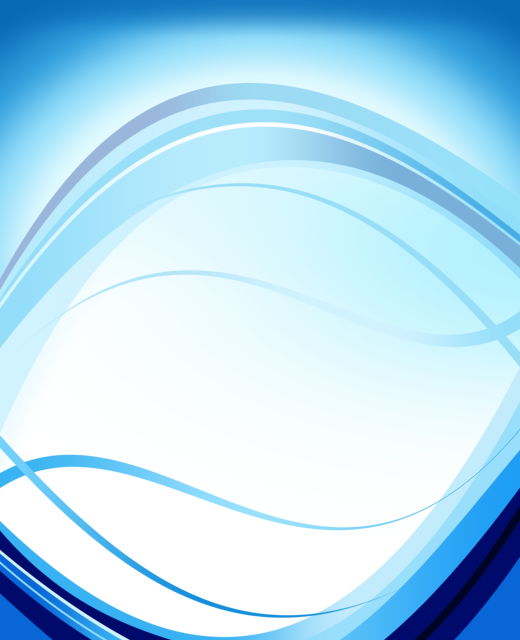
This background is drawn by a Shadertoy shader. Its source:

```glsl
const vec3 WHITE = vec3(1.0);
const vec3 PALE  = vec3(0.82, 0.95, 1.0);
const vec3 SKY   = vec3(0.58, 0.87, 0.98);
const vec3 CYAN  = vec3(0.22, 0.70, 0.95);
const vec3 AZURE = vec3(0.03, 0.40, 0.84);
const vec3 DEEP  = vec3(0.03, 0.41, 0.71);
const vec3 NAVY  = vec3(0.0, 0.04, 0.42);
const vec3 STEEL = vec3(0.59, 0.70, 0.85);

// Quartic through five heights spaced evenly over x = 0..1
float curve(float x, vec4 h, float last) {
    float s = 4.0 * x;
    float d1 = h.y - h.x;
    float d2 = h.z - 2.0 * h.y + h.x;
    float d3 = h.w - 3.0 * h.z + 3.0 * h.y - h.x;
    float d4 = last - 4.0 * h.w + 6.0 * h.z - 4.0 * h.y + h.x;
    return h.x + s * (d1 + (s - 1.0) / 2.0 * (d2 + (s - 2.0) / 3.0 * (d3 + (s - 3.0) / 4.0 * d4)));
}

// Approximate signed distance to a curve, positive beneath it
float depth(vec2 p, vec4 h, float last) {
    float y = curve(p.x, h, last);
    float slope = (curve(p.x + 0.002, h, last) - y) / 0.002;
    slope *= iResolution.y / iResolution.x;
    return (p.y - y) / sqrt(1.0 + slope * slope);
}

float cover(float d) {
    float soft = 0.8 / iResolution.y;
    return smoothstep(-soft, soft, d);
}

float beneath(vec2 p, vec4 h, float last) {
    return cover(depth(p, h, last));
}

float ribbon(vec2 p, vec4 h, float last, float width) {
    return cover(0.5 * width - abs(depth(p, h, last)));
}

// Blend of three colours along x
vec3 ramp(float x, vec3 a, vec3 b, vec3 c) {
    return mix(mix(a, b, smoothstep(0.0, 0.5, x)), c, smoothstep(0.5, 1.0, x));
}

// Oval glow darkening towards the upper corners
vec3 backdrop(vec2 p) {
    float q = length((p - vec2(0.5, 0.42)) / vec2(0.62, 0.42));
    vec3 col = mix(vec3(0.88, 0.98, 1.0), SKY, smoothstep(0.68, 0.88, q));
    col = mix(col, vec3(0.20, 0.63, 0.87), smoothstep(0.83, 1.04, q));
    col = mix(col, DEEP, smoothstep(0.98, 1.24, q));
    return mix(col, DEEP, 0.75 * smoothstep(0.065, 0.0, p.y));
}

// White centre with a cyan tint on the upper right
vec3 interior(vec2 p) {
    vec2 r = (p - vec2(1.02, 0.43)) / vec2(0.52, 0.19);
    float tint = 0.28 * exp(-dot(r, r));
    tint += 0.10 * smoothstep(0.50, 0.24, p.y);
    return WHITE - tint * vec3(1.0, 0.18, 0.02);
}

// Nested arches over the upper half
vec3 arches(vec3 col, vec2 p) {
    float x = p.x;
    vec3 outer = ramp(x, STEEL, vec3(0.60, 0.85, 0.95), vec3(0.58, 0.88, 0.98));
    outer = mix(STEEL, outer, smoothstep(0.25, 0.5, x));
    col = mix(col, outer, 0.95 * beneath(p, vec4(0.436, 0.189, 0.130, 0.186), 0.310));
    vec3 strip = ramp(x, vec3(0.72, 0.92, 0.99), PALE, vec3(0.56, 0.87, 0.98));
    col = mix(col, strip, beneath(p, vec4(0.453, 0.215, 0.156, 0.216), 0.345));
    vec3 band = ramp(x, SKY, vec3(0.62, 0.88, 0.97), vec3(0.28, 0.68, 0.90));
    col = mix(col, band, beneath(p, vec4(0.466, 0.241, 0.171, 0.228), 0.367));
    vec3 rim = ramp(x, vec3(0.85, 0.96, 1.0), WHITE, vec3(0.62, 0.89, 0.99));
    col = mix(col, rim, beneath(p, vec4(0.473, 0.260, 0.191, 0.243), 0.379));
    vec3 broad = mix(SKY, vec3(0.72, 0.92, 0.99), smoothstep(0.0, 0.4, x));
    broad = mix(broad, vec3(0.47, 0.69, 0.85), smoothstep(0.47, 0.78, x));
    col = mix(col, broad, beneath(p, vec4(0.482, 0.268, 0.198, 0.249), 0.384));
    vec3 veil = ramp(x, PALE, vec3(0.80, 0.95, 1.0), SKY);
    col = mix(col, veil, beneath(p, vec4(0.544, 0.341, 0.254, 0.281), 0.419));
    float inside = depth(p, vec4(0.677, 0.365, 0.264, 0.294), 0.436);
    vec3 centre = mix(interior(p), PALE, 0.35 * smoothstep(0.05, 0.0, inside) * smoothstep(0.3, 0.0, x));
    return mix(col, centre, cover(inside));
}

// Layered bowl along the bottom, dark towards both corners
vec3 bowl(vec3 col, vec2 p) {
    float x = p.x;
    vec3 lip = mix(CYAN, vec3(0.76, 0.92, 0.99), smoothstep(0.4, 0.68, x));
    col = mix(col, lip, beneath(p, vec4(0.814, 0.961, 0.990, 0.872), 0.573));
    vec3 fold = mix(CYAN, vec3(0.60, 0.87, 0.98), smoothstep(0.3, 0.65, x));
    col = mix(col, fold, beneath(p, vec4(0.829, 0.979, 1.018, 0.911), 0.628));
    vec3 body = ramp(x, AZURE, vec3(0.42, 0.80, 0.98), vec3(0.12, 0.62, 0.96));
    col = mix(col, body, beneath(p, vec4(0.859, 1.009, 1.055, 0.935), 0.703));
    // Right corner
    col = mix(col, NAVY, beneath(p, vec4(1.107, 1.120, 1.107, 0.992), 0.762));
    col = mix(col, NAVY * 0.35, ribbon(p, vec4(1.237, 1.211, 1.159, 1.042), 0.801, 0.012));
    col = mix(col, AZURE, beneath(p, vec4(1.302, 1.250, 1.198, 1.091), 0.870));
    // Left corner
    col = mix(col, NAVY, beneath(p, vec4(0.829, 0.977, 1.035, 1.081), 1.120));
    col = mix(col, PALE, beneath(p, vec4(0.859, 1.000, 1.081, 1.120), 1.159));
    vec3 lower = mix(AZURE, CYAN, smoothstep(0.05, 0.25, x));
    col = mix(col, lower, beneath(p, vec4(0.865, 1.007, 1.089, 1.128), 1.167));
    col = mix(col, SKY, ribbon(p, vec4(0.879, 1.022, 1.105, 1.150), 1.190, 0.003));
    col = mix(col, NAVY, beneath(p, vec4(0.892, 1.035, 1.120, 1.172), 1.211));
    return mix(col, AZURE, beneath(p, vec4(0.927, 1.094, 1.211, 1.276), 1.302));
}

// Thin tapered waves
vec3 waves(vec3 col, vec2 p) {
    float x = p.x;
    float a = ribbon(p, vec4(0.456, 0.328, 0.290, 0.368), 0.562, mix(0.002, 0.015, x * x));
    col = mix(col, vec3(0.60, 0.87, 0.97), a * smoothstep(0.18, 0.42, x));
    float b = ribbon(p, vec4(0.573, 0.439, 0.443, 0.516), 0.500, mix(0.001, 0.023, pow(x, 1.3)));
    vec3 tone = mix(vec3(0.70, 0.90, 0.97), vec3(0.82, 0.95, 1.0), smoothstep(0.3, 0.6, x));
    col = mix(col, mix(tone, SKY, smoothstep(0.75, 1.0, x)), b * smoothstep(0.0, 0.2, x));
    float c = ribbon(p, vec4(0.751, 0.734, 0.805, 0.816), 0.671, mix(0.020, 0.001, smoothstep(0.0, 0.9, x)));
    vec3 stream = ramp(x, CYAN, vec3(0.60, 0.88, 0.99), vec3(0.25, 0.70, 0.93));
    col = mix(col, stream, c);
    float d = ribbon(p, vec4(0.690, 0.878, 0.961, 0.927), 0.807, mix(0.013, 0.001, smoothstep(0.0, 0.8, x)));
    vec3 swoop = mix(vec3(0.45, 0.82, 0.98), vec3(0.08, 0.56, 0.86), smoothstep(0.0, 0.4, x));
    return mix(col, swoop, d * smoothstep(0.82, 0.58, x));
}

void mainImage(out vec4 fragColor, in vec2 fragCoord) {
    vec2 p = fragCoord / iResolution.xy;
    p.y = 1.0 - p.y; // measure heights from the top edge
    vec3 col = arches(backdrop(p), p);
    fragColor = vec4(waves(bowl(col, p), p), 1.0);
}
```
